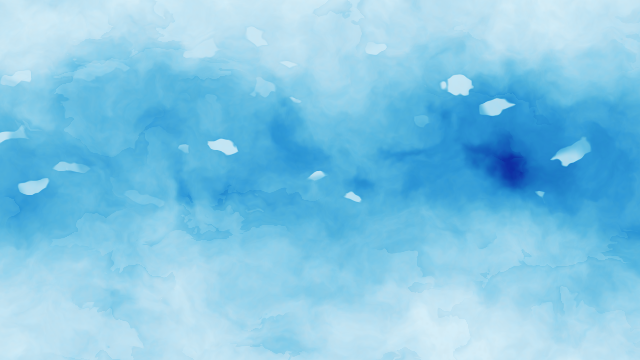
This texture is drawn by a WebGL 1 fragment shader. Its source:

```glsl
precision highp float;
// Blue watercolour wash on grained paper, with dark blooms and bare torn-edged chips.
uniform vec2 u_resolution;

float hash(vec2 p) {
  return fract(sin(dot(p, vec2(127.1, 311.7))) * 43758.55);
}

// Smooth cellular noise: jittered points blend their random values
float cells(vec2 p) {
  vec2 cell = floor(p), f = fract(p);
  float total = 0.0, weights = 0.0001;
  for (int j = -1; j <= 1; j++) {
    for (int i = -1; i <= 1; i++) {
      vec2 o = vec2(float(i), float(j));
      vec2 id = cell + o;
      vec2 r = o + 0.2 + 0.6 * vec2(hash(id), hash(id + 37.3)) - f;
      float w = max(0.0, 1.0 - dot(r, r) / 1.44);
      w *= w * w;
      total += w * hash(id + 71.9);
      weights += w;
    }
  }
  return total / weights;
}

// Layered noise, centred on zero
float layers(vec2 p) {
  float sum = 0.0, amp = 0.5;
  for (int i = 0; i < 5; i++) {
    sum += amp * (cells(p) - 0.5);
    p = mat2(1.6, 1.2, -1.2, 1.6) * p + 9.7;
    amp *= 0.58;
  }
  return sum;
}

// Soft elliptical pool of pigment
float pool(vec2 p, vec2 centre, vec2 radius) {
  vec2 q = (p - centre) / radius;
  return exp(-dot(q, q));
}

// Pigment depth: 0 is nearly bare paper, 7 is the darkest blue
vec3 pigment(float depth) {
  vec3 c = mix(vec3(0.83, 0.93, 0.97), vec3(0.71, 0.87, 0.94), clamp(depth, 0.0, 1.0));
  c = mix(c, vec3(0.52, 0.80, 0.91), clamp(depth - 1.0, 0.0, 1.0));
  c = mix(c, vec3(0.33, 0.71, 0.87), clamp(depth - 2.0, 0.0, 1.0));
  c = mix(c, vec3(0.18, 0.60, 0.84), clamp(depth - 3.0, 0.0, 1.0));
  c = mix(c, vec3(0.11, 0.49, 0.78), clamp(depth - 4.0, 0.0, 1.0));
  c = mix(c, vec3(0.07, 0.36, 0.72), clamp(depth - 5.0, 0.0, 1.0));
  return mix(c, vec3(0.05, 0.18, 0.63), clamp(depth - 6.0, 0.0, 1.0));
}

// Signed distance to an irregular flat polygon of the given half width
float chip(vec2 p, float width, float seed) {
  float height = width * mix(0.22, 0.5, hash(vec2(seed, 5.0)));
  p.y += p.x * (hash(vec2(seed, 6.0)) - 0.4) * 0.6;
  vec2 q = p / vec2(width, height);
  float edge = -1.0;
  for (int k = 0; k < 5; k++) {
    float rnd = hash(vec2(seed, float(k) + 11.0));
    float a = 1.2566 * (float(k) + 0.7 * rnd);
    edge = max(edge, dot(q, vec2(cos(a), sin(a))) - mix(0.4, 1.0, fract(rnd * 7.3)));
  }
  return edge * height;
}

void main() {
  vec2 p = gl_FragCoord.xy / u_resolution.y;
  float pixel = 1.0 / u_resolution.y;

  // Wet bleeding bends the wash
  vec2 drift = vec2(layers(p * 5.0 + 3.1), layers(p * 5.0 + 41.7));
  vec2 w = p + drift * vec2(0.2, 0.18);

  // Horizontal band, pale above and below
  float depth = 0.6 + 2.1 * smoothstep(0.0, 0.5, w.y) * (1.0 - smoothstep(0.66, 1.04, w.y));
  depth += 3.2 * layers(w * vec2(3.0, 4.6) + 17.0);

  // Broad pools and a lifted pale corner
  depth += 1.7 * pool(w, vec2(1.5, 0.62), vec2(0.32, 0.18));
  depth += 2.3 * pool(w, vec2(1.41, 0.545), vec2(0.06, 0.065));
  depth += 1.0 * pool(w, vec2(0.08, 0.5), vec2(0.28, 0.11));
  depth -= 1.1 * pool(w, vec2(0.08, 0.8), vec2(0.26, 0.14));

  // Small feathered blooms along the band
  vec2 feather = p + drift * 0.36;
  for (int i = 0; i < 6; i++) {
    float n = float(i);
    vec2 centre = vec2(0.5 + 0.16 * n, 0.46 + 0.2 * hash(vec2(n, 2.0)));
    vec2 radius = vec2(0.04 + 0.05 * hash(vec2(n, 3.0)), 0.03 + 0.02 * hash(vec2(n, 4.0)));
    depth += 1.2 * pool(feather, centre, radius);
  }

  // Mottled settling and broken drying edges
  float mottle = layers(w * 19.0 + 5.0);
  float tide = layers(w * vec2(4.0, 8.0) + 63.0) + 0.06 * mottle;
  float broken = smoothstep(0.45, 0.7, cells(p * 6.0 + 29.0));
  depth += 0.9 * mottle;
  depth += 0.5 * broken * (smoothstep(-0.008, 0.008, tide) * exp(-max(tide, 0.0) * 9.0));

  // Bare chips with crisp torn edges and a thin pigment rim
  float ragged = 0.016 * (cells(p * 55.0) - 0.5) + 0.035 * (cells(p * 20.0) - 0.5);
  float fade = smoothstep(0.3, 0.6, cells(p * 14.0 + 8.0));
  float bare = 0.0, rim = 0.0;
  for (int i = 0; i < 26; i++) {
    float n = float(i);
    float h = hash(vec2(n, 21.0));
    float across = fract(n * 0.618);
    vec2 centre = vec2(0.03 + 1.6 * across * sqrt(across), mix(0.42, 0.9, hash(vec2(n, 23.0))));
    float width = (0.015 + 0.07 * h * h * h) * mix(1.3, 0.8, across);
    float d = chip(p - centre, width, n) + ragged;
    float strength = mix(0.4, 0.95, hash(vec2(n, 25.0))) * mix(0.4, 1.0, fade);
    bare = max(bare, strength * (1.0 - smoothstep(-pixel, pixel, d)));
    rim = max(rim, strength * exp(-abs(d) / 0.003));
  }
  depth = mix(max(depth + 0.45 * rim, 0.0), 0.3, bare);

  // Paper tooth
  float tooth = cells(p * 125.0) - 0.5 + 0.6 * (cells(p * 62.0) - 0.5);
  vec3 colour = pigment(depth + 0.3 * tooth) + 0.025 * tooth;
  gl_FragColor = vec4(colour, 1.0);
}
```
